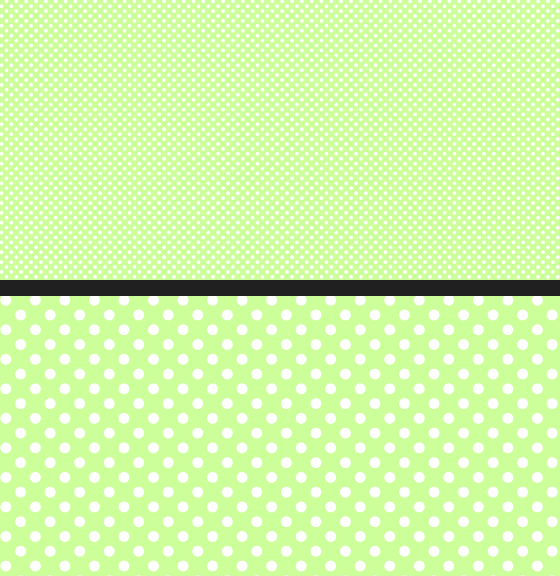
Top: the whole. Bottom: its middle third, enlarged.
Write a WebGL 2 fragment shader that draws this pattern.

```glsl
#version 300 es
precision highp float;

uniform vec2 u_resolution;
out vec4 fragColor;

const vec3 LIME = vec3(0.80, 1.00, 0.60);
const vec3 WHITE = vec3(1.0);

const float REPEATS_DOWN = 28.444;           // cells per canvas height
const float DOT_RADIUS = 0.183;              // in cells
const vec2 LATTICE_ORIGIN = vec2(0.16, 0.82); // in cells

// Signed distance to the nearest dot of a unit square lattice
float latticeDots(vec2 p, float radius) {
    return length(p - round(p)) - radius;
}

// Two lattices offset by half a cell form the staggered rows
float staggeredDots(vec2 p, float radius) {
    return min(latticeDots(p, radius), latticeDots(p - 0.5, radius));
}

// Coverage of a shape from its signed distance
float coverage(float dist, float softness) {
    return 1.0 - smoothstep(-softness, softness, dist);
}

void main() {
    // Square cells measured by canvas height
    float cellsPerPixel = REPEATS_DOWN / u_resolution.y;
    vec2 cell = gl_FragCoord.xy * cellsPerPixel - LATTICE_ORIGIN;

    // White dots on a flat ground
    float dots = coverage(staggeredDots(cell, DOT_RADIUS), 0.6 * cellsPerPixel);
    fragColor = vec4(mix(LIME, WHITE, dots), 1.0);
}
```
